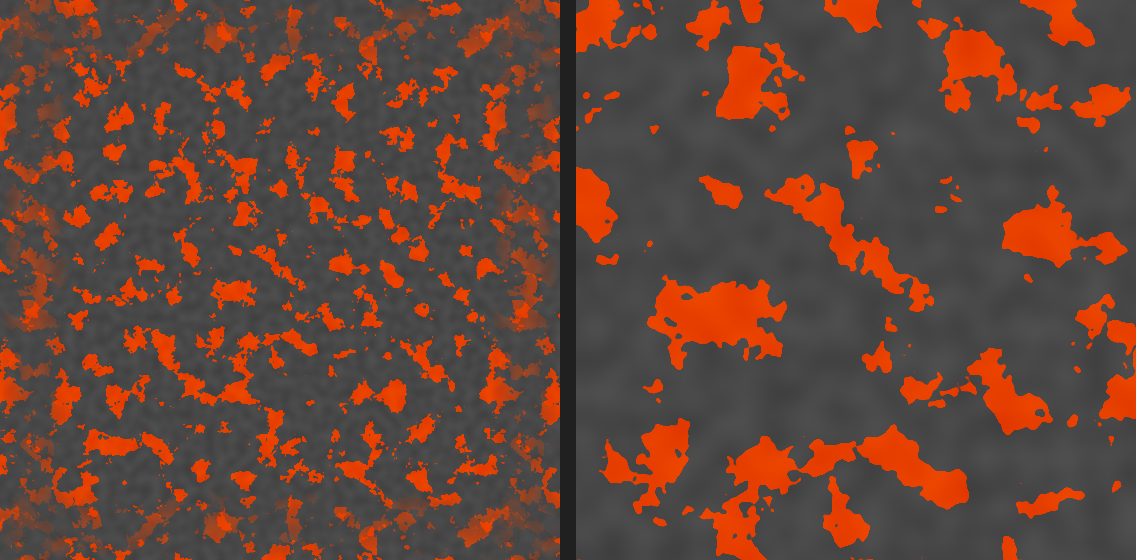
Left: the whole. Right: its middle third, enlarged.
This texture is drawn by a Shadertoy shader. Its source:

```glsl
vec2 randomDirection(vec2 cell) {
    vec3 h = fract(cell.xyx * vec3(0.1031, 0.1030, 0.0973));
    h += dot(h, h.yzx + 33.33);
    float angle = 6.2832 * fract((h.x + h.y) * h.z);
    return vec2(cos(angle), sin(angle));
}

float gradientNoise(vec2 p) {
    vec2 cell = floor(p), f = fract(p);
    vec2 s = f * f * (3.0 - 2.0 * f);
    vec2 e = vec2(0.0, 1.0);
    float a = dot(randomDirection(cell), f);
    float b = dot(randomDirection(cell + e.yx), f - e.yx);
    float c = dot(randomDirection(cell + e.xy), f - e.xy);
    float d = dot(randomDirection(cell + e.yy), f - e.yy);
    return mix(mix(a, b, s.x), mix(c, d, s.x), s.y);
}

// Broad blobs with ragged outlines from finer, rotated octaves
float blobField(vec2 p) {
    const mat2 turn = mat2(0.8, 0.6, -0.6, 0.8);
    vec4 amplitude = vec4(1.0, 0.5, 0.3, 0.2);
    float sum = 0.0;
    p = p * 22.0 + 71.0;
    for (int i = 0; i < 4; i++) {
        sum += amplitude[i] * gradientNoise(p);
        p = turn * p * 2.03 + 19.7;
    }
    return sum;
}

// Orange flakes on mottled grey
vec3 flakes(vec2 p) {
    float field = blobField(p);
    float mottle = gradientNoise(p * 52.0 + 300.0);
    float edge = 10.0 / iResolution.y;
    float flake = smoothstep(-edge, edge, field - 0.225);
    vec3 grey = vec3(0.28 + 0.05 * mottle);
    vec3 orange = vec3(0.91, 0.25, 0.0) + vec3(0.04, 0.05, 0.0) * mottle;
    return mix(grey, orange, flake);
}

void mainImage(out vec4 fragColor, in vec2 fragCoord) {
    vec2 uv = fragCoord / iResolution.xy;

    // Seamless tile: the first band of each period fades in over the far side
    const float band = 0.125, period = 1.0 - band;
    vec2 tile = mod(uv, period);
    vec2 fade = clamp(tile / band, 0.0, 1.0);

    vec3 color = vec3(0.0);
    for (int j = 0; j < 2; j++) {
        for (int i = 0; i < 2; i++) {
            vec2 wrapped = vec2(i, j);
            vec2 share = mix(fade, 1.0 - fade, wrapped);
            color += share.x * share.y * flakes(tile + wrapped * period);
        }
    }
    fragColor = vec4(color, 1.0);
}
```
